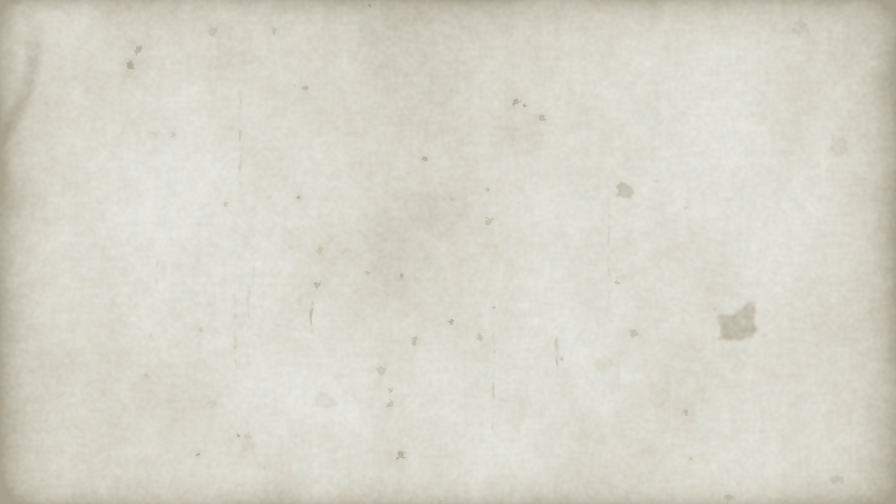
A Shadertoy shader for this texture:

```glsl
// Aged pale paper with soft mottling, darkened edges, specks, stains and broken vertical scratches.
#define PAPER_LIGHT vec3(0.893, 0.894, 0.870)
#define PAPER_MID vec3(0.838, 0.828, 0.776)
#define PAPER_DARK vec3(0.700, 0.680, 0.610)
#define BASE_TONE 0.16
#define CLOUD_AMOUNT 0.52
#define MOTTLE_AMOUNT 0.18
#define GRAIN_AMOUNT 0.20
#define EDGE_AMOUNT 0.85
#define SIDE_WIDTH 0.040
#define SPECK_COUNT 56
#define SCRATCH_COUNT 10
#define STAIN_COUNT 7

vec2 hash2(vec2 p) {
    vec3 h = fract(p.xyx * vec3(0.1031, 0.1030, 0.0973));
    h += dot(h, h.yzx + 33.33);
    return fract((h.xx + h.yz) * h.zy);
}

float cornerSlope(vec2 cell, vec2 corner, vec2 f) {
    float angle = 6.2832 * hash2(cell + corner + 57.0).x;
    return dot(vec2(cos(angle), sin(angle)), f - corner);
}

float gradientNoise(vec2 p) {
    vec2 cell = floor(p), f = fract(p);
    vec2 u = f * f * f * (f * (f * 6.0 - 15.0) + 10.0);
    float low = mix(cornerSlope(cell, vec2(0, 0), f), cornerSlope(cell, vec2(1, 0), f), u.x);
    float high = mix(cornerSlope(cell, vec2(0, 1), f), cornerSlope(cell, vec2(1, 1), f), u.x);
    return mix(low, high, u.y);
}

float fbm(vec2 p) {
    float sum = 0.0, amplitude = 0.5;
    for (int i = 0; i < 4; i++) {
        sum += amplitude * gradientNoise(p);
        p = mat2(1.6, 1.2, -1.2, 1.6) * p + 7.3;
        amplitude *= 0.5;
    }
    return sum;
}

// Spot with an uneven outline, differing by place.
float blot(vec2 p, vec2 center, float radius) {
    vec2 q = (p - center) / radius;
    float ragged = 0.9 * gradientNoise(q * 0.9 + center * 91.0) + 0.45 * gradientNoise(q * 2.1 + center * 37.0);
    return 1.0 - smoothstep(0.6, 1.1, length(q) + ragged);
}

// Darkening toward the borders, uneven along their length.
float edgeShade(vec2 p, float aspect) {
    float uneven = 1.0 + 1.0 * fbm(p * 4.0 + 20.0);
    float side = min(p.x, aspect - p.x), top = min(p.y, 1.0 - p.y);
    return EDGE_AMOUNT * uneven * (exp(-side / SIDE_WIDTH) + 0.7 * exp(-top / (0.55 * SIDE_WIDTH)))
         + 0.10 * exp(-side / 0.15) + 0.05 * exp(-top / 0.12);
}

float specks(vec2 p, float aspect) {
    float tone = 0.0;
    for (int i = 0; i < SPECK_COUNT; i++) {
        vec2 place = hash2(vec2(i, 3)), look = hash2(vec2(i, 11));
        vec2 center = vec2(aspect * mix(0.14, 0.82, place.x), place.y);
        float radius = mix(0.004, 0.010, look.x * look.x);
        float halo = 0.2 * exp(-dot(p - center, p - center) / (4.0 * radius * radius));
        tone = max(tone, max(blot(p, center, radius), halo) * mix(0.12, 0.68, look.y * look.y));
    }
    return tone;
}

// Faint vertical trails of short dashes and grains, of varying width.
float scratches(vec2 p, float aspect) {
    float tone = 0.0;
    for (int i = 0; i < SCRATCH_COUNT; i++) {
        vec2 place = hash2(vec2(i, 29)), look = hash2(vec2(i, 41));
        float seed = float(i) * 5.3;
        float center = aspect * mix(0.15, 0.70, place.x) + 0.005 * gradientNoise(vec2(seed, p.y * 35.0));
        float along = abs(p.y - mix(0.10, 0.75, place.y)) / mix(0.04, 0.14, look.x);
        float width = 0.0035 + 0.004 * gradientNoise(vec2(seed + 2.6, p.y * 48.0));
        float line = 1.0 - smoothstep(0.3 * width, width + 0.001, abs(p.x - center));
        float broken = smoothstep(-0.10, 0.30, gradientNoise(vec2(seed, p.y * 30.0))
                     + 0.6 * gradientNoise(vec2(seed, p.y * 90.0)));
        float fade = 1.0 - smoothstep(0.5, 1.0, along);
        tone = max(tone, line * (0.12 + 0.88 * broken) * fade * mix(0.15, 0.50, look.y));
    }
    return tone;
}

float stains(vec2 p, float aspect) {
    // One strong stain and a smaller companion, then faint scattered ones.
    float patchy = 0.9 + 0.5 * gradientNoise(p * 65.0);
    float tone = 0.58 * patchy * blot(p, vec2(0.828 * aspect, 0.355), 0.046);
    tone = max(tone, 0.50 * patchy * blot(p, vec2(0.697 * aspect, 0.62), 0.020));
    for (int i = 0; i < STAIN_COUNT; i++) {
        vec2 place = hash2(vec2(i, 61)), look = hash2(vec2(i, 73));
        vec2 stretch = vec2(1.0, mix(0.5, 1.4, look.y));
        vec2 center = vec2(aspect * mix(0.25, 0.95, place.x), place.y);
        tone = max(tone, blot(p * stretch, center * stretch, mix(0.012, 0.024, look.x)) * mix(0.06, 0.22, look.y));
    }
    // Curved smear near the upper left corner.
    float smearX = 0.068 - 1.6 * pow(p.y - 0.92, 2.0);
    float smear = 1.0 - smoothstep(0.003, 0.024, abs(p.x - smearX));
    smear *= smoothstep(0.66, 0.74, p.y) * (1.0 - smoothstep(0.90, 1.0, p.y));
    return max(tone, 0.35 * smear * (0.8 + fbm(p * 22.0)));
}

void mainImage(out vec4 fragColor, in vec2 fragCoord) {
    vec2 p = fragCoord / iResolution.y;
    float aspect = iResolution.x / iResolution.y;

    // Broad clouds, a dimmer central band, mottling and fine grain.
    float tone = BASE_TONE + CLOUD_AMOUNT * fbm(p * vec2(3.2, 2.6) + 4.0);
    float bandOffset = (p.x / aspect - 0.47) / 0.15;
    tone += 0.15 * exp(-bandOffset * bandOffset) * smoothstep(0.05, 0.75, p.y);
    tone += MOTTLE_AMOUNT * fbm(p * vec2(15.0, 13.0) + 31.0);
    tone += GRAIN_AMOUNT * (fbm(p * 42.0) + 0.6 * gradientNoise(p * 100.0)
          + 0.25 * gradientNoise(p * vec2(80.0, 18.0)) + 0.25 * gradientNoise(p * vec2(22.0, 85.0)));
    tone = max(tone, -0.05) + edgeShade(p, aspect);

    // Wear marks, then the paper tint.
    tone += specks(p, aspect) + scratches(p, aspect) + stains(p, aspect);
    vec3 color = mix(PAPER_LIGHT, PAPER_MID, min(tone / 0.34, 1.0));
    color = mix(color, PAPER_DARK, clamp((tone - 0.34) / 0.66, 0.0, 1.3));
    color += vec3(0.012, -0.003, -0.010) * gradientNoise(p * 26.0 + 90.0);
    fragColor = vec4(color, 1.0);
}
```
